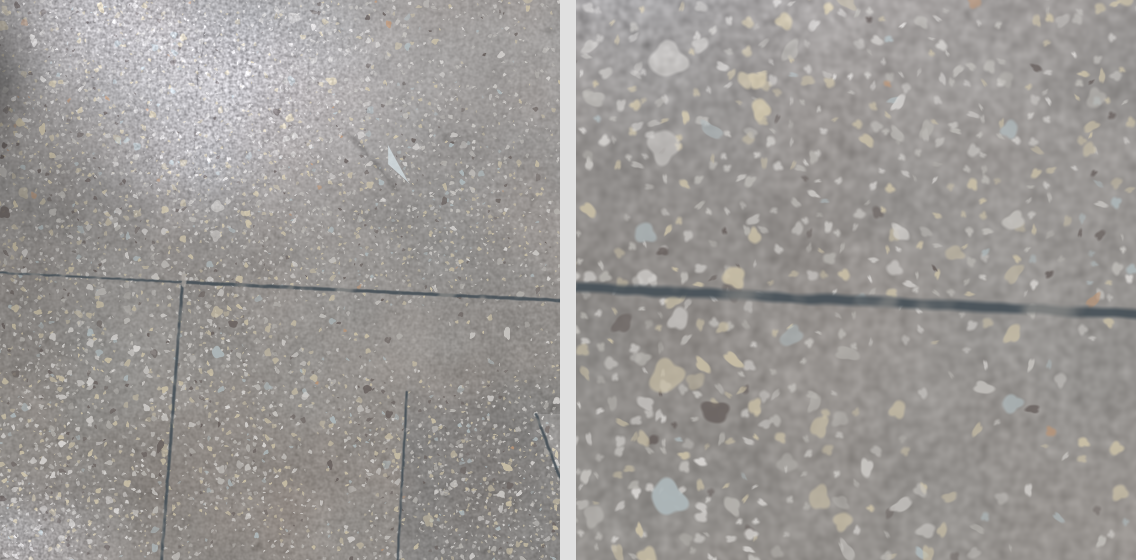
Left: the whole. Right: its middle third, enlarged.
This texture is drawn by a WebGL 1 fragment shader. Its source:

```glsl
precision highp float;
uniform vec2 u_resolution;

vec2 hash2(vec2 c) {
  return fract(sin(vec2(dot(c, vec2(127.1, 311.7)), dot(c, vec2(269.5, 183.3)))) * 43758.55);
}

float corner(vec2 cell, vec2 offset) {
  return dot(hash2(cell) * 2.0 - 1.0, offset);
}

float gradientNoise(vec2 p) {
  vec2 i = floor(p), f = fract(p), e = vec2(1.0, 0.0);
  vec2 u = f * f * f * (f * (f * 6.0 - 15.0) + 10.0);
  return mix(mix(corner(i, f), corner(i + e, f - e), u.x),
             mix(corner(i + e.yx, f - e.yx), corner(i + 1.0, f - 1.0), u.x), u.y);
}

float fbm(vec2 p) {
  return 0.6 * gradientNoise(p) + 0.35 * gradientNoise(p * 2.1 + 7.3) + 0.2 * gradientNoise(p * 4.4 + 22.6);
}

float segment(vec2 p, vec2 a, vec2 b) {
  vec2 ab = b - a;
  return length(p - a - ab * clamp(dot(p - a, ab) / dot(ab, ab), 0.0, 1.0));
}

float blob(vec2 p, vec2 centre, vec2 radius) {
  vec2 q = (p - centre) / radius;
  return exp(-dot(q, q));
}

float fill(float d, float soft) {
  return 1.0 - smoothstep(-soft, soft, d);
}

// Share of cells that hold a chip: clustered, thin in the bare areas
float chipDensity(vec2 p) {
  float d = 0.62 + 0.9 * gradientNoise(p * 6.0 + 3.0);
  d += 0.35 * blob(p, vec2(0.4, 0.62), vec2(0.35, 0.1)) + 0.35 * blob(p, vec2(0.88, 0.14), vec2(0.13));
  d += 0.3 * blob(p, vec2(0.8, 0.58), vec2(0.07, 0.09)) + 0.25 * blob(p, vec2(0.42, 0.42), vec2(0.1));
  d -= 0.45 * blob(p, vec2(0.82, 0.4), vec2(0.22, 0.07)) + 0.3 * blob(p, vec2(0.58, 0.15), vec2(0.12, 0.2));
  return clamp(d - 0.25 * smoothstep(0.55, 1.0, p.x) * smoothstep(0.55, 0.75, p.y), 0.08, 0.97);
}

vec3 chipColour(vec2 h) {
  vec3 c = mix(vec3(0.70, 0.69, 0.67), vec3(0.86, 0.85, 0.84), h.y);
  c = mix(c, vec3(0.79, 0.75, 0.65), step(0.52, h.x));
  c = mix(c, vec3(0.68, 0.72, 0.73), step(0.84, h.x));
  c = mix(c, vec3(0.41, 0.38, 0.37), step(0.91, h.x));
  return mix(c, vec3(0.73, 0.58, 0.46), step(0.988, h.x));
}

// One size of rounded stone chips, jittered on a grid
vec3 addChips(vec3 ground, vec2 p, float cells, float size, float share, float soft) {
  for (int i = 0; i < 9; i++) {
    vec2 cell = floor(p * cells) + vec2(mod(float(i), 3.0), floor(float(i) / 3.0)) - 1.0;
    vec2 h = hash2(cell + cells), k = hash2(cell + 37.0 + cells), pick = hash2(cell + 91.0 + cells);
    vec2 centre = (cell + 0.1 + 0.8 * h) / cells, q = p - centre;
    float turn = 6.283 * k.x;
    q = mat2(cos(turn), sin(turn), -sin(turn), cos(turn)) * q;
    q.y *= 1.1 + 1.2 * k.y * k.y;
    float a = atan(q.y, q.x + 0.00001);
    float edge = 1.0 + 0.12 * sin(3.0 * a + 40.0 * h.x) + 0.08 * sin(4.0 * a + 40.0 * h.y);
    float r = size * mix(0.55, 1.3, h.x * h.x);
    float cover = step(pick.x, share * chipDensity(centre)) * fill(length(q) - r * edge, soft);
    ground = mix(ground, chipColour(hash2(cell + 153.0)), cover * mix(0.45, 0.95, pick.y));
  }
  return ground;
}

void main() {
  vec2 p = gl_FragCoord.xy / u_resolution;
  float soft = max(0.0014, 0.8 / u_resolution.y);

  // Mottled cement ground with faint stains
  vec3 colour = mix(vec3(0.56, 0.545, 0.53), vec3(0.61, 0.60, 0.595), smoothstep(0.2, 0.85, p.y));
  colour += 0.10 * fbm(p * 4.0) + 0.06 * fbm(p * 22.0) + 0.08 * gradientNoise(p * 105.0) + 0.06 * gradientNoise(p * 190.0);
  colour += vec3(0.03, 0.0, -0.015) * fbm(p * 3.0 + 20.0);
  colour -= 0.07 * smoothstep(0.36, 0.58, gradientNoise(p * 27.0));
  float panel = smoothstep(-0.002, 0.002, p.x - 0.71 - 0.057 * p.y) * smoothstep(0.36, 0.22, p.y);
  colour -= panel * vec3(0.035, 0.027, 0.018);

  // Chips, from fine grit to large stones
  colour = addChips(colour, p, 105.0, 0.0031, 0.62, soft);
  colour = addChips(colour, p + 0.37, 60.0, 0.0056, 0.64, soft);
  colour = addChips(colour, p + 0.71, 29.0, 0.0092, 0.34, soft);

  // Drag mark and one bright shard
  float scuff = segment(p, vec2(0.62, 0.765), vec2(0.71, 0.66)) + 0.008 * gradientNoise(p * 45.0);
  colour -= 0.10 * fill(scuff - 0.004, 0.006);
  vec2 s = p - vec2(0.704, 0.706);
  float shard = max(max(-s.x - 0.011, s.x + 0.55 * s.y - 0.008), -s.y - 0.9 * s.x - 0.009);
  colour = mix(colour, vec3(0.78, 0.81, 0.82), fill(shard, soft));

  // Glare with sparkling grain, and a shaded left edge
  float glare = blob(p, vec2(0.42, 0.87), vec2(0.23, 0.18)) + 0.7 * blob(p, vec2(0.16, 0.99), vec2(0.17, 0.15));
  glare += 0.4 * blob(p, vec2(0.33, 0.71), vec2(0.12, 0.08)) + 0.75 * blob(p, vec2(0.04, 0.02), vec2(0.14, 0.1));
  float sparkle = gradientNoise(p * 135.0) + 0.8 * gradientNoise(p * 230.0);
  colour += glare * (vec3(0.145, 0.15, 0.175) + 0.24 * sparkle);
  colour *= 1.0 - 0.34 * blob(p, vec2(-0.02, 0.86), vec2(0.07, 0.13)) - 0.14 * blob(p, vec2(0.0, 0.6), vec2(0.2, 0.2));

  // Hairline cracks
  vec2 w = p + vec2(0.006 * gradientNoise(p * 35.0), 0.0);
  float crack = min(segment(w, vec2(0.366, 0.95), vec2(0.352, 0.86)), segment(w, vec2(0.352, 0.86), vec2(0.346, 0.69)));
  crack = min(crack, segment(w, vec2(0.312, 1.0), vec2(0.317, 0.92)));
  colour -= 0.2 * fill(crack - 0.001, 0.002) * smoothstep(-0.2, 0.2, gradientNoise(p * 40.0));

  // Lighter slab beyond the short joint
  colour += 0.07 * smoothstep(0.0, 0.004, p.x - 0.957 - (0.26 - p.y) * 0.38) * step(p.y, 0.26);

  // Blue-grey joints between slabs, chipped and partly filled
  vec2 j = p + 0.002 * gradientNoise(p * 60.0);
  float joint = segment(j, vec2(-0.02, 0.514), vec2(0.326, 0.496)) - 0.0018;
  joint = min(joint, segment(j, vec2(0.326, 0.496), vec2(1.02, 0.4625)) - 0.0029);
  joint = min(joint, segment(j, vec2(0.326, 0.496), vec2(0.287, -0.02)) - 0.0026);
  joint = min(joint, segment(j, vec2(0.7266, 0.30), vec2(0.709, -0.02)) - 0.002);
  joint = min(joint, segment(j, vec2(0.957, 0.26), vec2(1.01, 0.122)) - 0.0024);
  float wear = smoothstep(0.0, 0.4, gradientNoise(p * 26.0 + 5.0) + 0.4 * gradientNoise(p * 75.0));
  colour = mix(colour, mix(vec3(0.27, 0.31, 0.34), vec3(0.47, 0.48, 0.48), wear), 0.9 * fill(joint, soft * 1.4));

  // Pale mortar where the joints meet
  float mortar = segment(j, vec2(0.329, 0.507), vec2(0.327, 0.491)) - 0.004 - 0.004 * gradientNoise(p * 120.0);
  colour = mix(colour, vec3(0.66, 0.64, 0.62), 0.8 * fill(mortar, 0.002));
  gl_FragColor = vec4(clamp(colour, 0.0, 1.0), 1.0);
}
```
